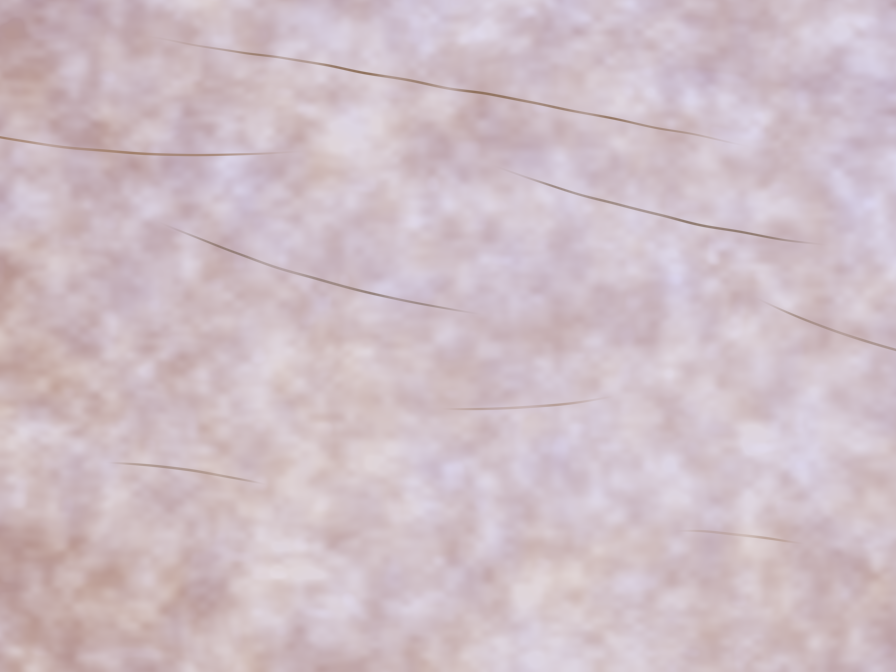
Give the GLSL for this texture, as a WebGL 1 fragment shader.

```glsl
precision highp float;
// Pale, mottled skin seen close up, crossed by a few thin brown hairs.
// Layered value noise sets blush and warmth over a broad light falloff;
// a loop scatters tapered, gently bent hairs over the top.

uniform vec2 u_resolution;

float hash(vec2 p) {
  vec3 q = fract(p.xyx * 0.1031);
  q += dot(q, q.yzx + 33.33);
  return fract((q.x + q.y) * q.z);
}

float noise(vec2 p) {
  vec2 cell = floor(p);
  vec2 f = fract(p);
  f = f * f * (3.0 - 2.0 * f);
  float low = mix(hash(cell), hash(cell + vec2(1.0, 0.0)), f.x);
  float high = mix(hash(cell + vec2(0.0, 1.0)), hash(cell + 1.0), f.x);
  return mix(low, high, f.y);
}

// Noise centred on zero
float mottle(vec2 p, vec2 scale, float seed) {
  return noise(p * scale + seed) - 0.5;
}

vec3 skin(vec2 p) {
  // Bend the noise lattice a little so that its rows do not line up
  vec2 warp = vec2(mottle(p, vec2(9.0), 11.0), mottle(p, vec2(9.0), 47.0));
  vec2 q = p + 0.018 * warp;

  // Blush: pale and calm right of the centre, deep and patchy at the lower left
  vec2 fromLight = p - vec2(0.85, 0.45);
  float falloff = dot(fromLight, fromLight);
  float patches = 0.42 * mottle(q, vec2(7.0, 6.0), 3.0);
  patches += 0.58 * mottle(q, vec2(18.0, 20.0), 21.0);
  patches += 0.48 * mottle(q, vec2(36.0, 42.0), 65.0);
  patches += 0.24 * mottle(q, vec2(65.0, 85.0), 83.0);
  float blush = 0.25 + 0.52 * falloff + patches * mix(0.85, 1.35, falloff);

  // Warmth: tan towards the lower left, lavender at the top and right
  float warmth = 0.65 * (0.5 - p.y) - 0.35 * (p.x - 0.67);
  warmth += 0.8 * mottle(q, vec2(6.0, 7.0), 130.0);
  warmth += 0.9 * mottle(q, vec2(19.0, 16.0), 151.0);
  warmth += 0.5 * mottle(q, vec2(38.0, 33.0), 177.0);
  warmth += 0.5 * (blush - 0.4);

  vec3 paleSkin = vec3(0.865, 0.825, 0.855);
  vec3 flushedSkin = vec3(0.73, 0.63, 0.66);
  vec3 color = mix(paleSkin, flushedSkin, clamp(blush, -0.05, 1.2));
  color += warmth * vec3(0.012, 0.0, -0.043);

  // Small, soft, bluish highlights
  float glint = smoothstep(0.72, 0.98, noise(q * vec2(31.0, 36.0) + 200.0));
  return color + glint * vec3(0.012, 0.018, 0.032);
}

// Coverage of one hair: long and dark at the top, short and faint below
float hair(vec2 p, float index, float pixel) {
  float rank = index / 7.0;
  vec2 center = vec2(1.333 * fract(0.5 + 0.618 * index), 0.87 - 0.095 * index);
  float angle = mix(-0.3, 0.14, hash(vec2(index, 5.0)));
  float halfLength = mix(0.46, 0.10, sqrt(rank)) * mix(0.8, 1.15, hash(vec2(index, 9.0)));

  vec2 along = vec2(cos(angle), sin(angle));
  vec2 q = p - center;
  q = vec2(dot(q, along), dot(q, vec2(-along.y, along.x)));

  float u = q.x / halfLength;
  float bend = halfLength * mix(-0.09, 0.12, hash(vec2(index, 14.0)));
  float waver = 0.003 * mottle(q, vec2(16.0, 0.0), index * 7.0);
  float offset = abs(q.y - bend * u * u - waver);
  float halfWidth = 0.0017 * (1.0 - 0.4 * u * u);

  float line = 1.0 - smoothstep(halfWidth - 0.7 * pixel, halfWidth + 0.9 * pixel, offset);
  float taper = 1.0 - smoothstep(0.5, 1.0, abs(u));
  float wear = 0.4 + 0.6 * noise(vec2(q.x * 24.0, index * 7.0));
  return line * taper * wear * mix(1.0, 0.45, rank);
}

void main() {
  vec2 p = gl_FragCoord.xy / u_resolution.y;
  float pixel = 1.0 / u_resolution.y;
  vec3 color = skin(p);

  for (int i = 0; i < 8; i++) {
    float index = float(i);
    vec3 hairColor = mix(vec3(0.44, 0.36, 0.30), vec3(0.60, 0.46, 0.36), hash(vec2(index, 20.0)));
    color = mix(color, hairColor, hair(p, index, pixel));
  }
  gl_FragColor = vec4(clamp(color, 0.0, 1.0), 1.0);
}
```
